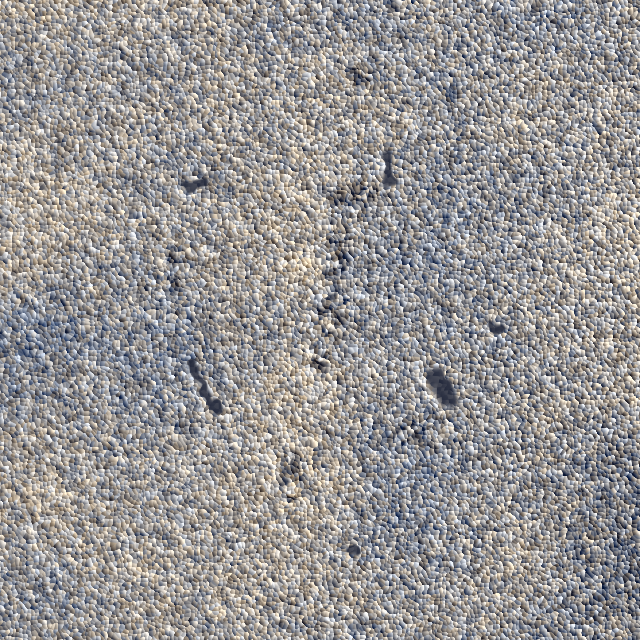
Give the GLSL for this texture, as a three.js fragment shader.

```glsl
// Coarse grey sand in low raking sunlight, with a few dents and scuffed trails.
varying vec2 vUv;

float hash(vec2 p) {
  vec3 q = fract(vec3(p.xyx) * 0.1031);
  q += dot(q, q.yzx + 33.33);
  return fract((q.x + q.y) * q.z);
}

float noise(vec2 p) {
  vec2 i = floor(p), f = fract(p);
  f = f * f * (3.0 - 2.0 * f);
  return mix(mix(hash(i), hash(i + vec2(1, 0)), f.x),
             mix(hash(i + vec2(0, 1)), hash(i + vec2(1, 1)), f.x), f.y);
}

float fbm(vec2 p) {
  float sum = 0.0, amp = 0.5;
  for (int i = 0; i < 4; i++) {
    sum += amp * noise(p);
    p = mat2(1.6, 1.2, -1.2, 1.6) * p + 7.3;
    amp *= 0.5;
  }
  return sum;
}

// Blended cells: x = grain brightness, y = slope towards the sun, z = grain hue
vec3 grains(vec2 p, vec2 sun) {
  vec2 cell = floor(p);
  vec3 sum = vec3(0.0);
  float total = 0.0;
  for (int y = -1; y <= 1; y++) {
    for (int x = -1; x <= 1; x++) {
      vec2 id = cell + vec2(x, y);
      vec2 centre = id + 0.1 + 0.8 * vec2(hash(id), hash(id + 57.0));
      vec2 away = p - centre;
      float weight = exp(-13.0 * dot(away, away));
      sum += weight * vec3(hash(id + 113.0), dot(away, sun), hash(id + 211.0));
      total += weight;
    }
  }
  return sum / total;
}

// Ridged lumps stretched across the sun direction
float lumps(vec2 p) {
  vec2 q = vec2(p.x + p.y, 0.65 * (p.x - p.y));
  return 0.6 * noise(q * 52.0) + 0.4 * noise(q * 105.0 + 19.0);
}

float groove(vec2 p, vec2 a, vec2 b, float radius) {
  vec2 ab = b - a;
  float t = clamp(dot(p - a, ab) / dot(ab, ab), 0.0, 1.0);
  return 1.0 - smoothstep(0.45 * radius, 1.25 * radius, length(p - a - ab * t));
}

// Sharp, deeply shaded holes
float holes(vec2 p) {
  float d = groove(p, vec2(0.298, 0.430), vec2(0.338, 0.362), 0.007);
  d = max(d, groove(p, vec2(0.298, 0.711), vec2(0.322, 0.715), 0.009));
  d = max(d, groove(p, vec2(0.604, 0.758), vec2(0.611, 0.715), 0.009));
  d = max(d, groove(p, vec2(0.768, 0.495), vec2(0.777, 0.487), 0.008));
  d = max(d, groove(p, vec2(0.684, 0.408), vec2(0.703, 0.378), 0.016));
  return max(d, groove(p, vec2(0.542, 0.143), vec2(0.555, 0.135), 0.006));
}

// Wide, shallow marks broken up by the rough ground
float scuffs(vec2 p) {
  float d = groove(p, vec2(0.525, 0.630), vec2(0.524, 0.540), 0.020);
  d = max(d, groove(p, vec2(0.520, 0.540), vec2(0.503, 0.440), 0.021));
  d = max(d, groove(p, vec2(0.525, 0.690), vec2(0.582, 0.695), 0.016));
  d = max(d, groove(p, vec2(0.266, 0.610), vec2(0.273, 0.555), 0.013));
  d = max(d, groove(p, vec2(0.615, 0.312), vec2(0.655, 0.325), 0.014));
  d = max(d, groove(p, vec2(0.458, 0.280), vec2(0.452, 0.230), 0.018));
  d = max(d, groove(p, vec2(0.552, 0.888), vec2(0.562, 0.875), 0.013));
  return d * smoothstep(0.32, 0.62, noise(p * 95.0 + 3.0));
}

void main() {
  vec2 p = vUv;
  vec2 sun = normalize(vec2(0.8, 0.6));
  vec2 wobble = vec2(noise(p * 70.0), noise(p * 70.0 + 41.0)) - 0.5;

  // Grains and the lumpy ground below them
  vec3 grain = grains(p * 165.0 + wobble * 0.8, sun);
  float relief = lumps(p - sun * 0.0035) - lumps(p + sun * 0.0035);
  float speckle = 0.42 * (grain.x - 0.5) + 0.50 * grain.y;
  float tone = 0.585 + speckle * mix(0.92, 1.2, p.x);
  tone += relief * mix(0.42, 0.22, p.x);

  // Broad pale patches and the shaded lower right corner
  float patches = fbm(p * 5.0 + 2.7) - 0.47;
  float pale = exp(-900.0 * dot(p - vec2(0.475, 0.575), p - vec2(0.475, 0.575)));
  float corner = 1.0 - smoothstep(0.03, 0.28, distance(p, vec2(1.02, 0.14)));
  tone += 0.24 * patches + 0.12 * pale - 0.17 * corner;

  // Dents with sunlit walls on their lower left
  vec2 ragged = p + wobble * 0.013;
  vec2 toSun = ragged + sun * 0.016;
  float hole = holes(ragged);
  float scuff = scuffs(ragged);
  float rim = max(max(holes(toSun), 0.8 * scuffs(toSun)) - max(hole, scuff), 0.0);
  tone += 0.15 * rim - 0.33 * scuff;
  tone = mix(tone, 0.09 + 0.12 * grain.x, hole * 0.93);

  // Navy shadows, neutral middle, warm highlights
  vec3 color = mix(vec3(0.05, 0.08, 0.17), vec3(0.55, 0.54, 0.54),
                   clamp(tone / 0.55, 0.0, 1.0));
  color = mix(color, vec3(1.0, 0.98, 0.95), clamp((tone - 0.55) / 0.45, 0.0, 1.0));
  float warmth = 0.13 * (grain.z - 0.5) + 0.13 * patches + 0.06 * pale - 0.03 * corner;
  color += warmth * (1.0 - hole) * vec3(0.7, 0.05, -0.9);
  gl_FragColor = vec4(clamp(color, 0.0, 1.0), 1.0);
}
```
